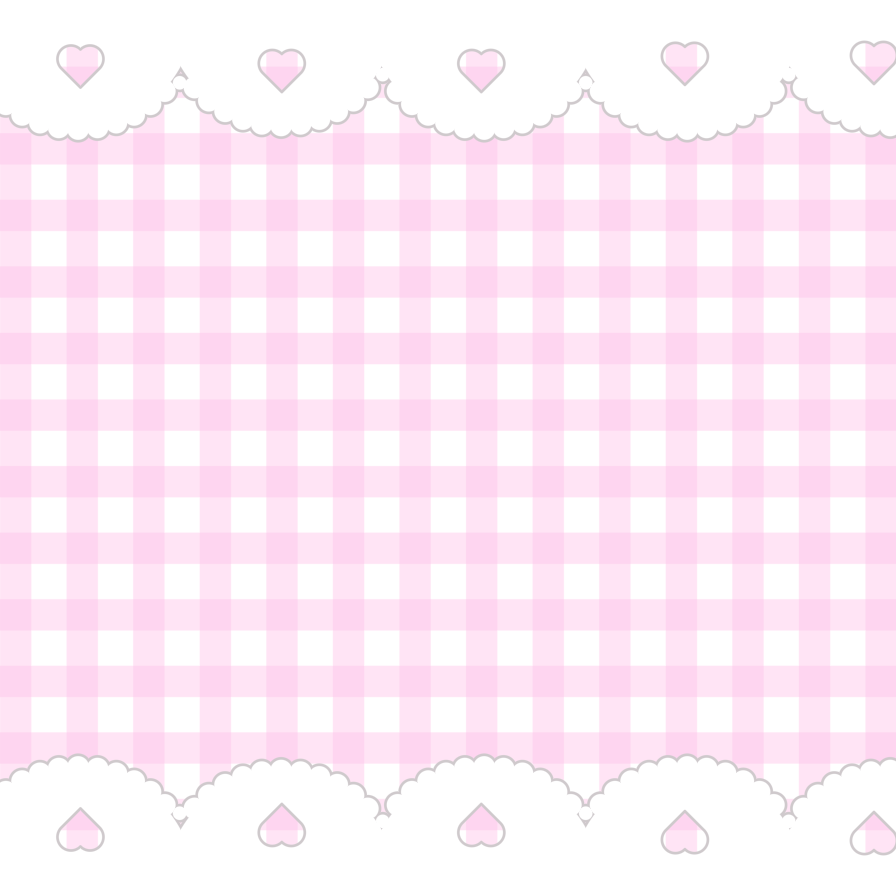
A Shadertoy shader for this pattern:

```glsl
// Pink gingham between two mirrored scalloped lace borders with heart cut-outs.

// Coverage of the inside of a shape, softened over about a pixel.
float fill(float d) {
    float px = 0.75 / iResolution.y;
    return 1.0 - smoothstep(-px, px, d);
}

float outline(float d) {
    return fill(abs(d) - 0.0015);
}

// Woven bands along one axis.
float stripe(float x) {
    float d = abs(mod(x - 0.0175 + 0.03715, 0.0743) - 0.03715) - 0.0175;
    float soft = max(0.0009, 0.75 / iResolution.y);
    return 1.0 - smoothstep(-soft, soft, d);
}

vec3 gingham(vec2 p) {
    float across = stripe(p.x), down = stripe(p.y);
    vec3 color = mix(vec3(1.0), vec3(1.0, 0.895, 0.96), max(across, down));
    return mix(color, vec3(0.995, 0.835, 0.94), across * down);
}

// Heart with its tip at the origin and its lobes above, about 1.1 tall.
float heart(vec2 p) {
    p.x = abs(p.x);
    if (p.x + p.y > 1.0) return length(p - vec2(0.25, 0.75)) - sqrt(2.0) / 4.0;
    vec2 notch = p - vec2(0.0, 1.0);
    vec2 side = p - 0.5 * max(p.x + p.y, 0.0);
    return sqrt(min(dot(notch, notch), dot(side, side))) * sign(p.x - p.y);
}

// Broad disc rimmed with eleven small round bumps.
float scallop(vec2 p) {
    float angle = clamp(round(atan(p.x, p.y) / 0.165), -5.0, 5.0) * 0.165;
    vec2 bump = 0.1315 * vec2(sin(angle), cos(angle));
    return min(length(p) - 0.1315, length(p - bump) - 0.0137);
}

void mainImage(out vec4 fragColor, in vec2 fragCoord) {
    vec2 p = fragCoord / iResolution.y;
    vec2 q = vec2(p.x, 0.5 - abs(p.y - 0.5)); // height measured from the nearer edge

    // Slight unevenness in the heart placement.
    vec2 nudge[5] = vec2[5](vec2(0.0), vec2(0.002, 0.005), vec2(0.002, 0.005),
                            vec2(0.0065, -0.003), vec2(-0.0052, -0.004));
    float lace = 1.0, hearts = 1.0;
    for (int i = 0; i < 5; i++) {
        float n = float(i);
        float lift = i % 3 == 1 ? 0.004 : 0.0;
        vec2 center = vec2(0.0872 + 0.2266 * n, 0.0124 - lift);
        lace = min(lace, scallop(q - center));

        // Cusps alternate between a rounded cap and a tall spike.
        vec2 cusp = vec2(center.x + 0.1133, i % 2 == 0 ? 0.0924 : 0.0833);
        lace = min(lace, length(q - cusp) - 0.0091);

        vec2 tip = vec2(0.0898 + 0.2227 * n, 0.0977) + nudge[i];
        vec2 local = vec2(q.x - tip.x, tip.y - q.y);
        hearts = min(hearts, 0.0425 * heart(local / 0.0425));
    }

    // Lace over cloth, with the cloth showing through the hearts.
    vec3 cloth = gingham(vec2(p.x, 1.0 - p.y));
    vec3 color = mix(cloth, vec3(1.0), fill(lace));
    color = mix(color, cloth, fill(hearts));
    color = mix(color, vec3(0.81, 0.79, 0.80), max(outline(lace), outline(hearts)));
    fragColor = vec4(color, 1.0);
}
```
